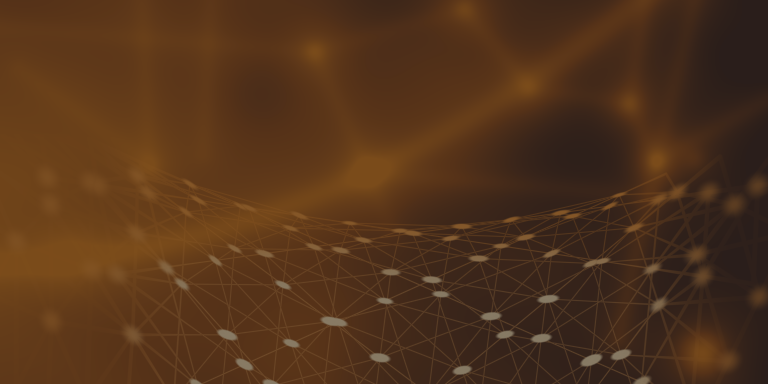
A WebGL 2 fragment shader for this background:

```glsl
#version 300 es
precision highp float;
uniform vec2 u_resolution;
out vec4 outColor;

const vec3 SHADOW = vec3(0.165, 0.117, 0.104);
const vec3 BROWN = vec3(0.335, 0.195, 0.095);
const vec3 AMBER = vec3(0.450, 0.275, 0.100);
const vec3 COPPER = vec3(0.520, 0.320, 0.120);
const vec3 IVORY = vec3(0.540, 0.500, 0.420);
const float MESH_CENTER = 1.07;

float hash(vec2 p) {
  return fract(sin(dot(p, vec2(127.1, 311.7))) * 43758.55);
}

float segmentDistance(vec2 p, vec2 a, vec2 b) {
  vec2 pa = p - a, ba = b - a;
  return length(pa - ba * clamp(dot(pa, ba) / dot(ba, ba), 0.0, 1.0));
}

float falloff(float d, float width) {
  return exp(-d * d / (width * width));
}

float glow(vec2 p, vec2 center, float radius) {
  return falloff(length(p - center), radius);
}

// Bright core with a wide halo
float junction(vec2 p, vec2 center) {
  return 0.14 * glow(p, center, 0.03) + 0.14 * glow(p, center, 0.085);
}

float beam(vec2 p, vec2 a, vec2 b) {
  float d = segmentDistance(p, a, b);
  return 0.08 * falloff(d, 0.025) + 0.09 * falloff(d, 0.06);
}

vec3 heatColor(float heat) {
  vec3 low = mix(SHADOW, BROWN, clamp(heat * 2.0, 0.0, 1.0));
  return mix(low, AMBER, clamp(heat * 2.0 - 1.0, 0.0, 1.25));
}

// Broad light and shade, warm on the left
float ambientHeat(vec2 p) {
  float heat = 0.63 - 0.30 * p.x;
  heat += 0.27 * glow(p, vec2(0.08, 0.56), 0.36) + 0.17 * glow(p, vec2(0.72, 0.58), 0.30);
  heat += 0.18 * glow(p, vec2(1.15, 0.78), 0.26) + 0.18 * glow(p, vec2(0.80, 0.10), 0.17);
  heat -= 0.18 * glow(p, vec2(0.68, 0.75), 0.12) + 0.13 * glow(p, vec2(1.0, 0.97), 0.14);
  heat -= 0.15 * glow(p, vec2(1.43, 0.58), 0.17) + 0.06 * glow(p, vec2(1.15, 0.1), 0.30);
  heat -= 0.16 * glow(p, vec2(0.0, 1.0), 0.25);
  return heat + 0.03 * sin(p.x * 9.0 + 2.0 * sin(p.y * 7.0)) * sin(p.y * 11.0 + p.x * 3.0);
}

// Out-of-focus strands and their junctions
float strandHeat(vec2 p) {
  vec2 west = vec2(0.39, 0.57), north = vec2(0.82, 0.865), hub = vec2(0.96, 0.55);
  vec2 crest = vec2(1.21, 0.975), ridge = vec2(1.38, 0.77);
  vec2 upperEast = vec2(1.64, 0.73), east = vec2(1.71, 0.58);
  float arcY = 0.31 + p.x * (0.03 + 0.23 * p.x);
  float arc = abs(p.y - arcY) / length(vec2(1.0, 0.03 + 0.46 * p.x));
  float heat = 0.20 * falloff(arc, 0.035) + 0.19 * falloff(arc, 0.10);
  heat += 0.7 * beam(p, vec2(0.37, 1.0), west) + 0.7 * beam(p, vec2(0.55, 1.0), vec2(0.53, 0.6));
  heat += 0.6 * beam(p, vec2(0.0, 0.93), north) + 0.6 * beam(p, vec2(0.05, 0.82), west);
  heat += 0.8 * beam(p, north, hub) + 0.6 * beam(p, north, crest) + beam(p, crest, ridge);
  heat += 0.8 * beam(p, hub, vec2(1.7, 0.49)) + 0.5 * beam(p, hub, vec2(1.02, 0.4));
  heat += beam(p, vec2(1.68, 1.0), upperEast) + beam(p, vec2(1.81, 1.0), east);
  heat += beam(p, upperEast, east) + 0.7 * beam(p, ridge, upperEast);
  heat += beam(p, east, vec2(2.0, 0.74)) + 1.3 * beam(p, east, vec2(1.61, 0.12));
  heat += junction(p, north) + junction(p, crest) + junction(p, hub) + 0.5 * junction(p, ridge);
  heat += junction(p, upperEast) + junction(p, east) + junction(p, vec2(1.81, 0.585));
  heat += 0.6 * junction(p, west) + junction(p, vec2(0.18, 0.33));
  return heat + 0.65 * glow(p, vec2(1.83, 0.08), 0.05) + 0.25 * glow(p, vec2(1.83, 0.08), 0.12);
}

// Fan of straight rows: cell.x walks along a row, cell.y picks its slope
vec2 meshNode(vec2 cell) {
  float j = cell.y, bend = j - 0.3;
  vec2 anchor = vec2(0.911 - j * (0.159 - 0.0044 * j), 0.419 + j * (0.0065 - 0.0198 * j));
  vec2 stride = vec2(0.1315 - 0.0018 * bend * bend, -0.0198 - 0.0375 * j);
  return anchor + cell.x * stride;
}

float sideBlur(float x) {
  return smoothstep(0.53, 0.85, abs(x - MESH_CENTER));
}

float threadMask(vec2 p, vec2 a, vec2 b, float pixel) {
  float blur = sideBlur(p.x), width = 0.0007 + 0.005 * blur;
  float d = segmentDistance(p, a, b);
  return (1.0 - smoothstep(width - pixel * 0.5, width + pixel, d)) * mix(0.5, 0.05, blur);
}

float discMask(vec2 p, vec2 center, vec2 cell, float pixel) {
  float blur = sideBlur(center.x), near = clamp(1.1 - 2.3 * center.y, 0.0, 1.0);
  float angle = 0.9 * (center.x - 1.15) + 0.3 * (hash(cell + 9.7) - 0.5);
  float c = cos(angle), s = sin(angle);
  vec2 q = mat2(c, -s, s, c) * (p - center);
  vec2 size = mix(vec2(0.021, 0.005), vec2(0.027, 0.012), near) * (0.8 + 0.3 * hash(cell));
  size = mix(size, vec2(0.024, 0.020), blur);
  float d = (length(q / size) - 1.0) * size.y, edge = pixel + 0.016 * blur;
  return (1.0 - smoothstep(-edge, edge, d)) * mix(0.95, 0.5, blur);
}

void main() {
  vec2 p = gl_FragCoord.xy / u_resolution * vec2(2.0, 1.0);
  float pixel = 1.0 / u_resolution.y, threads = 0.0, discs = 0.0;
  // Threads follow the rows and cross between them; discs cover the nodes
  for (int i = 0; i < 154 && p.y < 0.65; i++) {
    vec2 cell = vec2(i % 14 - 6, i / 14 - 5), node = meshNode(cell);
    if (node.y > 0.41 + 0.2 * abs(node.x - 1.15)) continue;
    threads = max(threads, threadMask(p, node, meshNode(cell + vec2(1, 0)), pixel));
    for (float k = -1.0; k < 2.0; k++) {
      threads = max(threads, 0.8 * threadMask(p, node, meshNode(cell + vec2(k, 1)), pixel));
    }
    discs = max(discs, discMask(p, node, cell, pixel));
  }
  float nearness = (1.0 - smoothstep(0.22, 0.44, p.y)) * (1.0 - sideBlur(p.x));
  vec3 color = heatColor(1.12 * (ambientHeat(p) + strandHeat(p)) - 0.07);
  color = mix(color, mix(COPPER, IVORY, 0.35 * nearness), threads);
  color = mix(color, mix(COPPER, IVORY, 0.12 + 0.83 * nearness), discs);
  outColor = vec4(color, 1.0);
}
```
